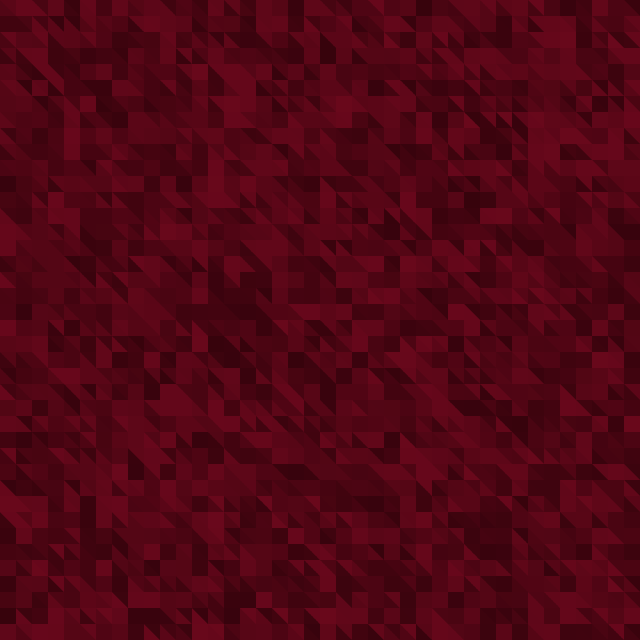
Give the GLSL for this background, as a three.js fragment shader.

```glsl
// A dark crimson mosaic: a square grid of flat tiles with random tones, about half
// of them cut along the falling diagonal into two triangles. A triangle has its own
// tone or borrows that of an adjoining tile, which joins tiles into slanted shapes.

varying vec2 vUv;

const float TILES = 40.0;            // tiles along each side
const float SPLIT_SHARE = 0.56;      // share of tiles cut in two
const float BORROW_SHARE = 0.5;      // share of triangles joined to a neighbour
const float EDGE_WIDTH = 1.0 / 512.0; // edge smoothing, in canvas units
const int TAPS = 4;                  // smoothing samples per axis

const vec3 DARK_WINE = vec3(0.215, 0.012, 0.048);
const vec3 CRIMSON = vec3(0.412, 0.030, 0.108);

// Random value from 0 to 1 for a tile; the seed selects an independent set.
float hash(vec2 tile, float seed) {
  vec3 p = fract(vec3(tile.xyx + seed * 17.3) * vec3(0.1031, 0.1030, 0.0973));
  p += dot(p, p.yzx + 33.33);
  return fract((p.x + p.y) * p.z);
}

float tileTone(vec2 tile) {
  return hash(tile, 1.0);
}

// Tone of one half; side is +1 for the upper right and -1 for the lower left.
float triangleTone(vec2 tile, float side) {
  float seed = 5.0 + side;
  float ownTone = hash(tile, seed);
  vec2 direction = hash(tile, seed + 5.0) < 0.5 ? vec2(side, 0.0) : vec2(0.0, side);
  float nearTone = mix(ownTone, tileTone(tile + direction), 0.92);
  return hash(tile, seed + 10.0) < BORROW_SHARE ? nearTone : ownTone;
}

// Tone of the mosaic at a point measured in tiles.
float mosaicTone(vec2 point) {
  vec2 tile = floor(point);
  vec2 local = point - tile;
  float side = local.x + local.y > 1.0 ? 1.0 : -1.0;
  bool isSplit = hash(tile, 2.0) < SPLIT_SHARE;
  return isSplit ? triangleTone(tile, side) : tileTone(tile);
}

// Average of a small grid of samples, which smooths every edge alike.
float smoothTone(vec2 uv, float width) {
  float sum = 0.0;
  for (int y = 0; y < TAPS; y++) {
    for (int x = 0; x < TAPS; x++) {
      vec2 offset = (vec2(float(x), float(y)) + 0.5) / float(TAPS) - 0.5;
      sum += mosaicTone((uv + offset * width) * TILES);
    }
  }
  return sum / float(TAPS * TAPS);
}

void main() {
  float tone = smoothTone(vUv, EDGE_WIDTH);
  gl_FragColor = vec4(mix(DARK_WINE, CRIMSON, tone), 1.0);
}
```
